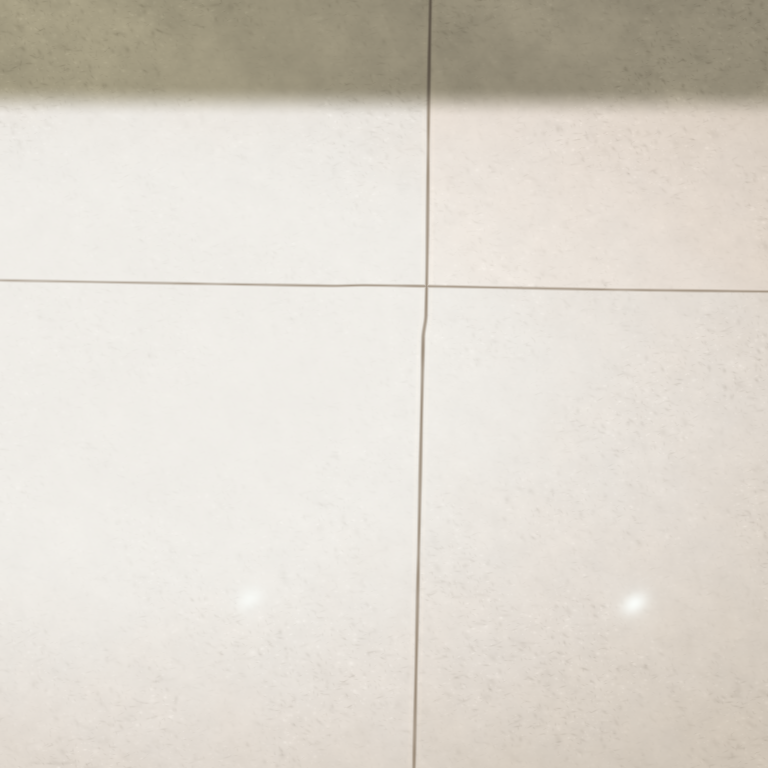
Give the GLSL for this texture, as a WebGL 2 fragment shader.

```glsl
#version 300 es
precision highp float;
uniform vec2 u_resolution;
out vec4 outColor;

const vec3 BRIGHT = vec3(0.940, 0.930, 0.908);
const vec3 CREAM = vec3(0.890, 0.860, 0.825);
const vec3 SAND = vec3(0.805, 0.763, 0.707);
const vec3 SHADE_LEFT = vec3(0.630, 0.600, 0.505);
const vec3 SHADE_RIGHT = vec3(0.575, 0.545, 0.470);
const vec3 GROUT = vec3(0.58, 0.52, 0.45);
const vec2 LIGHT_CENTER = vec2(0.17, 0.52);
const vec2 LIGHT_SPREAD = vec2(0.72, 1.20);
const vec2 SEAM_HALF_WIDTH = vec2(0.0019, 0.0013);
const float SEAM_SOFTNESS = 0.0011;
const float SHADE_EDGE = 0.869;
const float SHADE_SOFTNESS = 0.021;
const float FLECK_STRENGTH = 0.125;
const float CLOUD_STRENGTH = 0.018;
const float MOTTLE_STRENGTH = 0.020;
const vec2 GLINT_START = vec2(0.325, 0.220);
const vec2 GLINT_STEP = vec2(0.501, -0.006);

vec2 hash2(vec2 p) {
    vec3 q = fract(p.xyx * vec3(0.1031, 0.1030, 0.0973));
    q += dot(q, q.yzx + 33.33);
    return fract((q.xx + q.yz) * q.zy);
}

mat2 rotation(float angle) {
    float c = cos(angle), s = sin(angle);
    return mat2(c, s, -s, c);
}

// Cellular noise: one slanted, soft mark per cell, dark or pale
float flecks(vec2 p) {
    vec2 cell = floor(p);
    float sum = 0.0;
    for (int j = -1; j <= 1; j++) {
        for (int i = -1; i <= 1; i++) {
            vec2 id = cell + vec2(i, j);
            vec2 kind = hash2(id + 71.0);
            vec2 d = rotation(0.5 + 2.2 * (kind.x - 0.5)) * (p - id - hash2(id));
            d /= vec2(mix(0.28, 0.52, kind.y), mix(0.14, 0.30, kind.x));
            sum += exp(-2.0 * dot(d, d)) * (kind.y * 1.7 - 0.7);
        }
    }
    return sum;
}

// Layered sines, each layer turned and bent by the one before
float clouds(vec2 p) {
    float sum = 0.0, weight = 0.5;
    for (int i = 0; i < 5; i++) {
        sum += weight * sin(p.x + 1.3 * sin(p.y)) * cos(p.y + 0.7 * sin(p.x));
        p = rotation(0.9) * p * 1.9 + 2.7;
        weight *= 0.68;
    }
    return sum;
}

// Signed distances to the upright and level seams, with their small kinks
vec2 seamOffsets(vec2 uv) {
    float kinkX = smoothstep(0.56, 0.59, uv.y) * (1.0 - smoothstep(0.62, 0.95, uv.y));
    float kinkY = smoothstep(0.43, 0.48, uv.x) * (1.0 - smoothstep(0.50, 0.85, uv.x));
    return uv - vec2(0.539 + 0.0215 * uv.y + 0.0030 * kinkX,
                     0.635 - 0.0145 * uv.x + 0.0015 * kinkY - 0.001 * sin(3.0 * uv.x));
}

vec3 floorLight(float falloff) {
    vec3 color = mix(BRIGHT, CREAM, smoothstep(0.28, 0.65, falloff));
    return mix(color, SAND, smoothstep(0.53, 0.92, falloff));
}

void main() {
    vec2 uv = gl_FragCoord.xy / u_resolution;
    float aa = 0.7 / min(u_resolution.x, u_resolution.y);
    vec2 seam = seamOffsets(uv);
    vec2 tile = step(0.0, seam);
    vec2 stone = uv + tile * vec2(3.7, 5.3);

    // Soft light on the floor, with a faintly warmer right side
    float cloud = clouds(stone * 19.0);
    float falloff = length((uv - LIGHT_CENTER) * LIGHT_SPREAD);
    falloff += 0.03 * tile.x + 0.04 * cloud;
    vec3 color = floorLight(falloff);
    color *= mix(vec3(1.0), vec3(1.010, 0.999, 0.992), tile.x * tile.y);

    // Shaded band along the upper edge
    float shade = smoothstep(-SHADE_SOFTNESS, SHADE_SOFTNESS, uv.y - SHADE_EDGE + 0.004 * uv.x);
    vec3 shadeColor = mix(SHADE_LEFT, SHADE_RIGHT, smoothstep(0.1, 0.75, uv.x));
    shadeColor *= 1.0 + 0.02 * sin(uv.x * 9.0 + uv.y * 14.0) + 0.03 * cloud;
    color = mix(color, shadeColor, shade);

    // Stone flecks in three sizes, washed out where the light is strongest
    float visible = mix(0.24, 0.80, smoothstep(0.15, 0.70, falloff)) + 0.40 * shade;
    float patchy = 0.45 + 0.9 * smoothstep(-0.4, 0.5, clouds(stone * 11.0 + 4.0));
    float marks = 0.35 * flecks(stone * vec2(46.0, 60.0)) + 0.50 * flecks(stone * vec2(80.0, 100.0) + 9.0);
    marks += 0.35 * flecks(stone * 160.0 + 23.0);
    float mottle = clouds(stone * 55.0);
    color *= 1.0 - FLECK_STRENGTH * visible * patchy * marks * vec3(0.95, 1.0, 1.08);
    color *= 1.0 + visible * (CLOUD_STRENGTH * cloud + MOTTLE_STRENGTH * mottle);

    // Pale bevels and soft grout of uneven depth; the level seam fades to the left
    float bevel = exp(-pow((abs(seam.x) - 0.0065) / 0.002, 2.0));
    color *= 1.0 + 0.014 * bevel * vec3(1.0, 0.75, 0.45);
    vec2 halfWidth = SEAM_HALF_WIDTH * (1.0 + 0.12 * sin(uv.yx * 37.0));
    float blur = SEAM_SOFTNESS + aa;
    vec2 line = 1.0 - smoothstep(halfWidth - blur, halfWidth + blur, abs(seam));
    line *= vec2(0.88, mix(0.62, 0.86, smoothstep(0.0, 0.5, uv.x)));
    line *= 0.95 + 0.08 * sin(uv.yx * 61.0 + 2.0 * sin(uv.yx * 23.0));
    color = mix(color, GROUT * mix(1.0, 0.58, shade), max(line.x, line.y));

    // Two small lamp reflections: a wide halo and a slanted core
    for (int i = 0; i < 2; i++) {
        float n = float(i);
        vec2 d = rotation(-0.6) * (uv - GLINT_START - n * GLINT_STEP);
        vec2 q = d / vec2(0.017, 0.012);
        float core = exp(-dot(q, q));
        float halo = exp(-dot(d, d) / 0.0012);
        color = mix(color, vec3(0.99, 1.0, 0.985), mix(0.75, 0.95, n) * core + 0.14 * halo * (1.0 - core));
    }
    outColor = vec4(clamp(color, 0.0, 1.0), 1.0);
}
```
